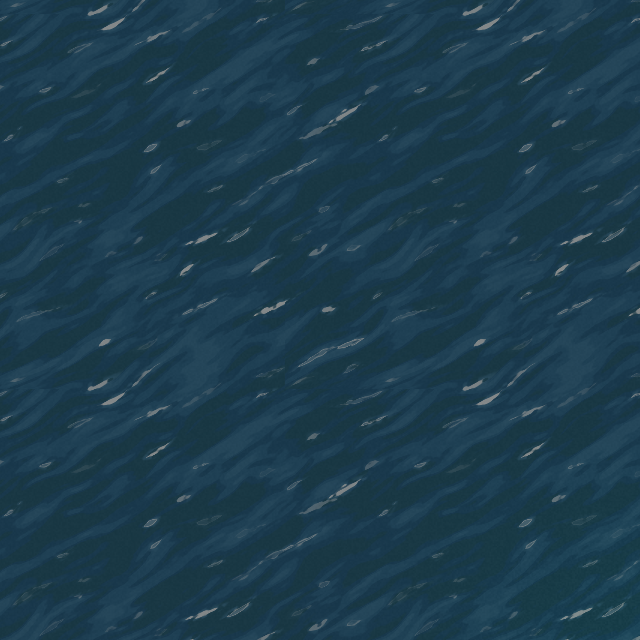
A WebGL 1 fragment shader for this texture:

```glsl
precision highp float;
uniform vec2 u_resolution;

#define REPEATS 1.7067
#define TILE_ORIGIN vec2(0.445, 0.392)
#define GLINT_GRID vec2(7.0, 13.0)
#define GLINT_SHARE 0.74
#define SEAM_SHIFT 0.06
#define DEEP vec3(0.098, 0.217, 0.264)
#define WATER vec3(0.098, 0.220, 0.297)
#define SWELL vec3(0.120, 0.250, 0.328)
#define CREST vec3(0.165, 0.295, 0.368)
#define FOAM vec3(0.540, 0.550, 0.550)
#define CORNER_TINT vec3(-0.008, 0.026, 0.022)

float hash(vec2 p) {
  vec3 q = fract(p.xyx * vec3(0.1031, 0.1030, 0.0973));
  q += dot(q, q.yzx + 33.33);
  return fract((q.x + q.y) * q.z);
}

// Lattice value that wraps over one tile, even when the rows are sheared
float lattice(vec2 cell, vec2 cells, float shear) {
  float wraps = floor((cell.x + 0.5) / cells.x);
  cell.x -= wraps * cells.x;
  cell.y = floor(mod(cell.y + wraps * shear + 0.5, cells.y));
  return hash(cell + cells * 3.7);
}

// Tileable value noise; shear / cells.y is the slope of the streaks
float tileNoise(vec2 p, vec2 cells, float shear) {
  vec2 g = vec2(p.x * cells.x, p.y * cells.y - p.x * shear);
  vec2 i = floor(g);
  vec2 f = g - i;
  f = f * f * (3.0 - 2.0 * f);
  float low = mix(lattice(i, cells, shear), lattice(i + vec2(1.0, 0.0), cells, shear), f.x);
  float high = mix(lattice(i + vec2(0.0, 1.0), cells, shear), lattice(i + 1.0, cells, shear), f.x);
  return mix(low, high, f.y);
}

// Ragged curved reflections, one at most per cell: x is the core, y its halo
vec2 glints(vec2 p, float ragged) {
  vec2 total = vec2(0.0);
  vec2 home = floor(p * GLINT_GRID);
  for (int y = -1; y <= 1; y++) {
    for (int x = -1; x <= 1; x++) {
      vec2 cell = home + vec2(float(x), float(y));
      vec2 id = floor(mod(cell + 0.5, GLINT_GRID)) + 17.0;
      vec2 jitter = vec2(hash(id), hash(id + 41.0));
      vec2 d = p - (cell + 0.1 + 0.8 * jitter) / GLINT_GRID;
      float angle = mix(0.32, 0.66, hash(id + 83.0));
      float c = cos(angle), s = sin(angle);
      d = vec2(c * d.x + s * d.y, c * d.y - s * d.x);
      float size = hash(id + 127.0);
      float halfLength = mix(0.018, 0.062, size * size);
      float halfWidth = mix(0.0040, 0.0078, hash(id + 171.0));
      float t = d.x / halfLength;
      d.y += (hash(id + 211.0) - 0.5) * 0.012 * min(t * t, 2.0);
      // The lens is fuller towards one end
      float fullness = 1.0 - 0.35 * clamp(t, -1.0, 1.0);
      float inside = halfWidth * (1.0 - t * t) * fullness - abs(d.y);
      inside += ragged * 0.006;
      float body = smoothstep(-0.0012, 0.002, inside);
      float hollow = step(0.55, hash(id + 257.0));
      body *= 1.0 - 0.65 * hollow * smoothstep(0.001, 0.004, inside);
      float halo = smoothstep(-0.012, 0.0, inside);
      float strength = mix(0.15, 1.0, hash(id + 307.0));
      strength *= step(hash(id + 353.0), GLINT_SHARE);
      total = max(total, vec2(body, halo) * strength);
    }
  }
  return total;
}

void main() {
  vec2 uv = gl_FragCoord.xy / u_resolution;
  vec2 p = (uv - TILE_ORIGIN) * REPEATS;

  // Partial mismatch where neighbouring tiles meet
  vec2 q = fract(p);
  p.x += SEAM_SHIFT * exp(-12.0 * q.y) * (1.0 - smoothstep(0.25, 0.45, q.x));

  // Bent wave streaks with ragged borders
  vec2 bend = vec2(tileNoise(p, vec2(9.0), 0.0), tileNoise(p, vec2(10.0), 0.0)) - 0.5;
  vec2 w = p + bend * vec2(0.035, 0.032);
  float fine = tileNoise(p, vec2(75.0, 150.0), 80.0);
  float grain = tileNoise(p, vec2(250.0), 0.0) - 0.5;
  float wave = 0.55 * tileNoise(w, vec2(9.0, 35.0), 22.0)
             + 0.33 * tileNoise(w, vec2(16.0, 60.0), 37.0)
             + 0.12 * tileNoise(w, vec2(30.0, 100.0), 60.0);
  wave += 0.05 * (fine - 0.5);

  // Water tones in nearly flat steps
  vec3 color = mix(DEEP, WATER, smoothstep(0.40, 0.46, wave));
  color = mix(color, SWELL, smoothstep(0.53, 0.59, wave));
  color = mix(color, CREST, 0.5 * smoothstep(0.67, 0.75, wave));

  // Broken pale reflections within a speckled blue fringe
  vec2 glint = glints(p + bend * 0.022, fine - 0.5);
  float broken = smoothstep(0.25, 0.60, fine + 0.2 * glint.x);
  color = mix(color, CREST, glint.y * mix(0.15, 0.9, smoothstep(0.35, 0.6, fine)));
  color = mix(color, FOAM, glint.x * mix(0.25, 0.95, broken));

  // Teal corner and grain
  float corner = smoothstep(0.5, 1.05, uv.x) * smoothstep(0.42, -0.05, uv.y);
  color += CORNER_TINT * corner;
  color += grain * mix(0.016, 0.030, corner);
  gl_FragColor = vec4(color, 1.0);
}
```
